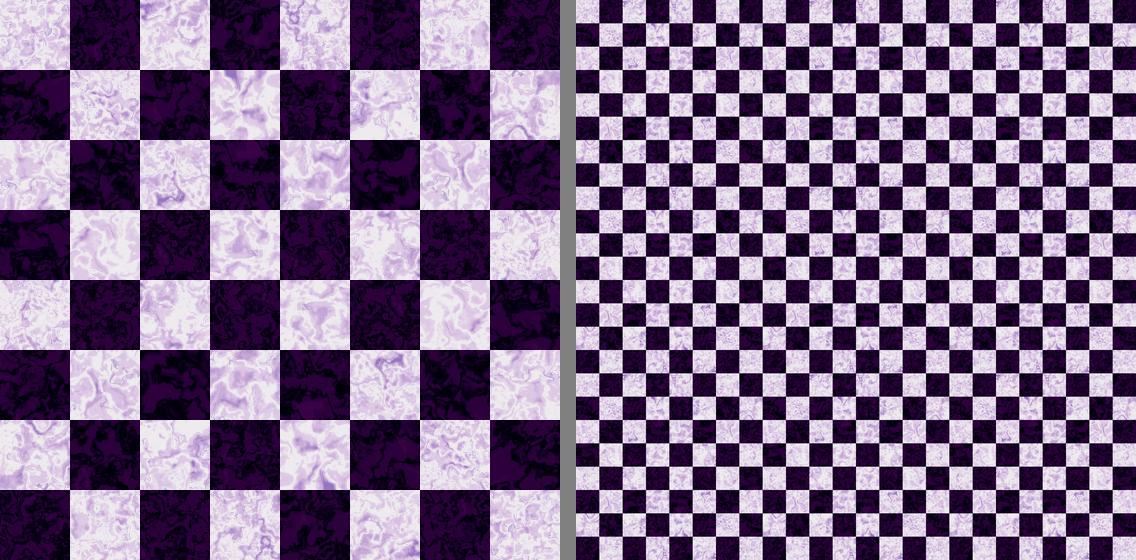
Left: one tile. Right: repeated 3 by 3.
A Shadertoy shader for this pattern:

```glsl
// Marble checkerboard: pale lilac and near-black purple tiles, eight by eight.
// Every tile cuts its own slab from domain-warped gradient noise; the board
// has half-turn symmetry, and whole tiles make it wrap on all sides.

#define TILES 8.0          // tiles across and down
#define GRAIN_MIN 2.0      // coarsest marble, noise cells per tile
#define GRAIN_MAX 3.6      // finest marble
#define WARP_MIN 0.45      // calmest folding
#define WARP_MAX 1.15      // strongest folding
#define VEIN_WIDTH 0.05    // thickness of the thin veins
#define VEIN_STRENGTH 0.6  // opacity of the thin veins
#define OCTAVES 4
#define SAMPLES 2          // antialiasing grid per pixel

// Integer hash of a lattice point and a tile seed, each result in 0..1
vec3 hash(ivec3 key) {
    uvec3 v = uvec3(key) * 1664525u + 1013904223u;
    v.x += v.y * v.z; v.y += v.z * v.x; v.z += v.x * v.y;
    v ^= v >> 16u;
    v.x += v.y * v.z; v.y += v.z * v.x; v.z += v.x * v.y;
    return vec3(v & 0xffffu) / 65535.0;
}

float cornerSlope(ivec2 corner, vec2 offset, int seed) {
    return dot(hash(ivec3(corner, seed)).xy * 2.0 - 1.0, offset);
}

float gradientNoise(vec2 p, int seed) {
    ivec2 i = ivec2(floor(p));
    vec2 f = fract(p);
    vec2 u = f * f * f * (f * (f * 6.0 - 15.0) + 10.0);
    float low = mix(cornerSlope(i, f, seed),
                    cornerSlope(i + ivec2(1, 0), f - vec2(1, 0), seed), u.x);
    float high = mix(cornerSlope(i + ivec2(0, 1), f - vec2(0, 1), seed),
                     cornerSlope(i + ivec2(1, 1), f - vec2(1, 1), seed), u.x);
    return 1.5 * mix(low, high, u.y);
}

float fbm(vec2 p, int seed) {
    float sum = 0.0, amplitude = 1.0;
    for (int k = 0; k < OCTAVES; k++) {
        sum += amplitude * gradientNoise(p, seed);
        p = p * 2.0 + 17.3;
        amplitude *= 0.5;
    }
    return sum;
}

vec3 paleMarble(float depth, float vein) {
    vec3 c = mix(vec3(0.93, 0.92, 0.93), vec3(0.87, 0.79, 0.90), smoothstep(0.09, 0.27, depth));
    c = mix(c, vec3(0.77, 0.65, 0.84), smoothstep(0.30, 0.65, depth));
    c = mix(c, vec3(0.50, 0.38, 0.72), 0.7 * smoothstep(0.62, 1.0, depth));
    return mix(c, vec3(0.62, 0.48, 0.78), vein);
}

vec3 darkMarble(float depth, float vein) {
    vec3 c = mix(vec3(0.005, 0.0, 0.045), vec3(0.08, 0.0, 0.15), smoothstep(0.04, 0.18, depth));
    c = mix(c, vec3(0.17, 0.0, 0.23), smoothstep(0.14, 0.30, depth));
    c = mix(c, vec3(0.27, 0.02, 0.31), 0.7 * smoothstep(0.55, 1.0, depth));
    return mix(c, vec3(0.23, 0.0, 0.26), 0.7 * vein);
}

vec3 board(vec2 uv) {
    vec2 cell = floor(uv * TILES);
    vec2 local = fract(uv * TILES);

    // Half-turn symmetry about the centre
    if (cell.y >= 0.5 * TILES) {
        cell = TILES - 1.0 - cell;
        local = 1.0 - local;
    }

    // Grain, folding and vein density of this tile
    int seed = int(cell.x + TILES * cell.y) + 1;
    vec3 character = hash(ivec3(seed, 91, 37));
    vec2 p = local * mix(GRAIN_MIN, GRAIN_MAX, character.x) + 5.0;
    vec2 fold = vec2(fbm(p, seed + 100), fbm(p, seed + 200));
    vec2 q = p + mix(WARP_MIN, WARP_MAX, character.y) * fold;

    // Cloudy body and thin veins along a zero contour
    float depth = abs(fbm(q, seed + 300));
    float contour = abs(fbm(q * 0.8 + 3.7, seed + 400));
    float patches = smoothstep(-0.1, 0.4, fold.x + 0.5 * character.z - 0.2);
    float vein = VEIN_STRENGTH * patches * (1.0 - smoothstep(0.0, VEIN_WIDTH, contour));

    bool pale = mod(cell.x + cell.y, 2.0) > 0.5;
    return pale ? paleMarble(depth, vein) : darkMarble(depth, vein);
}

void mainImage(out vec4 fragColor, in vec2 fragCoord) {
    vec3 sum = vec3(0.0);
    for (int y = 0; y < SAMPLES; y++) {
        for (int x = 0; x < SAMPLES; x++) {
            vec2 jitter = (vec2(x, y) + 0.5) / float(SAMPLES) - 0.5;
            sum += board(fract((fragCoord + jitter) / iResolution.xy));
        }
    }
    fragColor = vec4(sum / float(SAMPLES * SAMPLES), 1.0);
}
```
